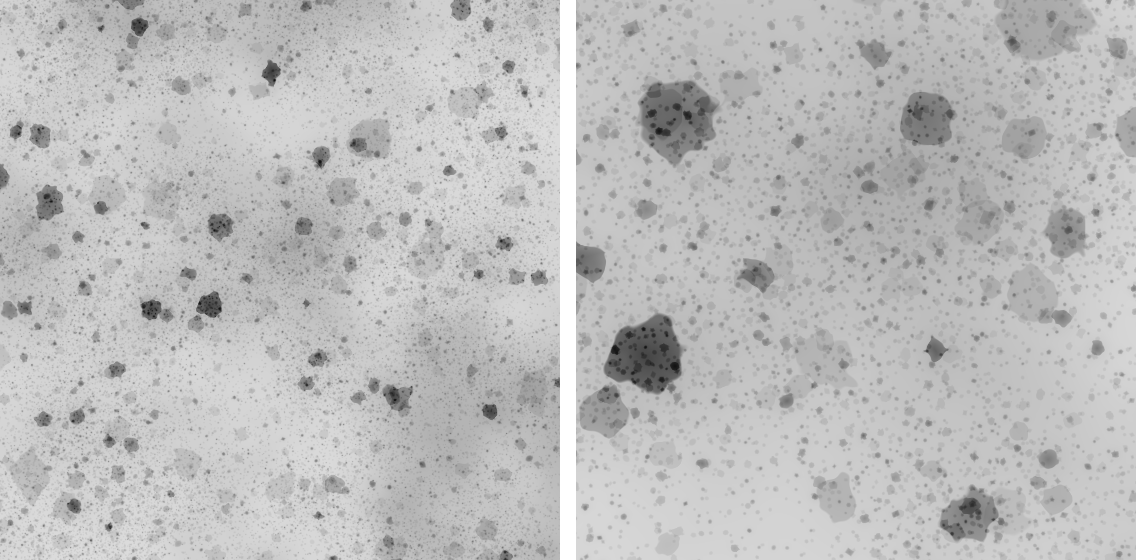
Left, the full canvas; right, a detail of the centre.
This texture is drawn by a WebGL 2 fragment shader. Its source:

```glsl
#version 300 es
precision highp float;
// Grey dust: translucent grains of many sizes scattered over a cloudy pale ground.
// Each jittered grid layer adds optical density; coarse grains deepen the specks
// that lie on them, and the summed density dims the ground exponentially.

#define GROUND 0.872
#define CLOUD_SCALE 3.8
#define CLOUD_DEPTH 0.25
#define COARSE_CELLS 9.0
#define MEDIUM_CELLS 20.0
#define SMALL_CELLS 44.0
#define FINE_CELLS 105.0
#define DUST_CELLS 190.0
#define SPECK_GAIN 4.5
#define HALO 0.15

uniform vec2 u_resolution;
out vec4 fragColor;

const float TAU = 6.2831853;

// Integer hash giving three values from 0 to 1
vec3 hash3(vec2 cell, float seed) {
    uvec3 v = uvec3(ivec3(vec3(cell, seed)) + 4096);
    v = v * 1664525u + 1013904223u;
    v.x += v.y * v.z; v.y += v.z * v.x; v.z += v.x * v.y;
    v ^= v >> 16u;
    v.x += v.y * v.z; v.y += v.z * v.x; v.z += v.x * v.y;
    return vec3(v >> 8u) / 16777216.0;
}

float valueNoise(vec2 p, float seed) {
    vec2 i = floor(p), f = fract(p);
    f = f * f * f * (f * (f * 6.0 - 15.0) + 10.0);
    float low = mix(hash3(i, seed).x, hash3(i + vec2(1, 0), seed).x, f.x);
    float high = mix(hash3(i + vec2(0, 1), seed).x, hash3(i + vec2(1, 1), seed).x, f.x);
    return mix(low, high, f.y);
}

float clouds(vec2 p) {
    float sum = 0.0, weight = 0.5;
    for (int i = 0; i < 4; i++) {
        sum += weight * valueNoise(p, 70.0 + float(i));
        p = mat2(0.8, 0.6, -0.6, 0.8) * p * 1.9 + 5.3;
        weight *= 0.5;
    }
    return sum / 0.9375;
}

// Distance from the centre, between a circle and a rounded polygon
float grainDistance(vec2 p, vec3 shape) {
    float angle = atan(p.y, p.x) + TAU * shape.x;
    float side = TAU / floor(4.0 + 4.0 * shape.y);
    float facet = cos(angle - side * floor(angle / side + 0.5));
    return length(p) * mix(1.0, facet * 1.08, shape.z);
}

// Density of one layer; radius and depth hold the least and greatest values
float grains(vec2 uv, float cells, float share, vec2 radius, vec2 depth, float seed) {
    float pixel = 1.0 / min(u_resolution.x, u_resolution.y);
    vec2 home = floor(uv * cells);
    float total = 0.0;
    for (int y = -1; y <= 1; y++)
    for (int x = -1; x <= 1; x++) {
        vec2 cell = home + vec2(x, y);
        vec3 place = hash3(cell, seed), size = hash3(cell, seed + 1.0);
        vec3 shape = hash3(cell, seed + 2.0);
        vec2 centre = (cell + place.xy) / cells;
        float crowd = 0.3 + 1.4 * valueNoise(centre * 9.0, 40.0);
        if (place.z > share * crowd) continue;

        float r = mix(radius.x, radius.y, pow(size.x, 1.7));
        float weight = size.y * size.y * size.y;
        float turn = TAU * size.z;
        vec2 p = mat2(cos(turn), sin(turn), -sin(turn), cos(turn)) * (uv - centre);
        p.x *= mix(0.75, 1.15, shape.y);
        float d = grainDistance(p, shape);
        float edge = r;
        if (r > 3.0 * pixel)
            edge *= 0.78 + 0.44 * valueNoise(p / r * 1.8 + 20.0 * shape.xy, seed);
        float soft = max(0.9 * pixel, 0.06 * r);
        float inside = 1.0 - smoothstep(-soft, soft, d - edge);
        float core = 0.85 + 0.9 * weight * max(1.0 - d / r, 0.0);
        float halo = HALO * weight * exp(-d * d / (3.5 * r * r));
        total += mix(depth.x, depth.y, weight) * (inside * core + halo);
    }
    return total;
}

void main() {
    vec2 uv = gl_FragCoord.xy / min(u_resolution.x, u_resolution.y);

    // Ragged outlines for the larger grains
    vec2 ragged = uv + 0.004 * (vec2(valueNoise(uv * 130.0, 50.0),
                                     valueNoise(uv * 130.0, 51.0)) - 0.5);
    float coarse = grains(ragged, COARSE_CELLS, 0.58, vec2(0.014, 0.034), vec2(0.10, 0.78), 1.0);
    float medium = grains(ragged, MEDIUM_CELLS, 0.50, vec2(0.006, 0.015), vec2(0.08, 0.48), 5.0);

    // Specks, deepened where they lie on a larger grain
    float small = grains(uv, SMALL_CELLS, 0.58, vec2(0.0022, 0.0064), vec2(0.06, 0.32), 9.0);
    float fine = grains(uv, FINE_CELLS, 0.72, vec2(0.0011, 0.0028), vec2(0.08, 0.27), 13.0);
    float dust = grains(uv, DUST_CELLS, 0.70, vec2(0.0008, 0.0014), vec2(0.07, 0.17), 17.0);
    float base = coarse + 0.8 * medium;
    float specks = (small + fine + dust) * (1.0 + SPECK_GAIN * base * smoothstep(0.1, 0.4, base));

    // Clouds darken more than they brighten
    float cloud = clouds(uv * CLOUD_SCALE);
    float ground = GROUND - CLOUD_DEPTH * cloud * cloud;
    float grey = ground * exp(-(coarse + medium + specks));
    fragColor = vec4(vec3(max(grey, 0.06)), 1.0);
}
```
